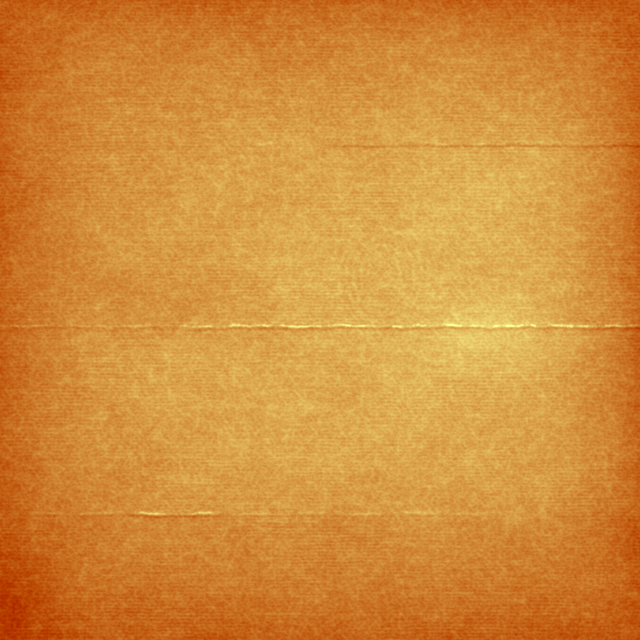
A three.js fragment shader for this texture:

```glsl
// Aged amber paper with a woven grain, three horizontal folds and a warm glow.
// One tone value gathers edge burn, glow, cellular mottling, threads and creases,
// and is then turned into colour by a single ochre ramp.
varying vec2 vUv;

const vec3 BURNT_ORANGE = vec3(0.75, 0.37, 0.10);
const vec3 PALE_GOLD = vec3(0.89, 0.75, 0.40);
const vec3 OCHRE_SHIFT = vec3(0.008, 0.0, -0.018);

vec2 hash2(vec2 cell) {
  vec3 q = fract(vec3(cell.xyx) * vec3(0.1031, 0.1030, 0.0973));
  q += dot(q, q.yzx + 33.33);
  return fract((q.xx + q.yz) * q.zy);
}

// Distance to the nearest scattered point, centred near zero.
float cellular(vec2 p) {
  vec2 cell = floor(p), f = fract(p);
  float nearest = 2.0;
  for (int j = -1; j <= 1; j++) {
    for (int i = -1; i <= 1; i++) {
      vec2 o = vec2(float(i), float(j));
      vec2 d = o + hash2(cell + o) - f;
      nearest = min(nearest, dot(d, d));
    }
  }
  return sqrt(nearest) - 0.5;
}

// Layered, rotated sines for soft stains and irregular edges.
float waves(vec2 p) {
  float sum = 0.0, amp = 0.5;
  for (int i = 0; i < 4; i++) {
    sum += amp * sin(p.x + 1.3 * sin(p.y)) * cos(p.y + 0.7 * sin(p.x));
    p = mat2(1.3, 1.5, -1.5, 1.3) * p + 2.1;
    amp *= 0.6;
  }
  return sum;
}

float bell(float d, float width) {
  return exp(-d * d / (width * width));
}

float blob(vec2 p, vec2 centre, vec2 size) {
  vec2 d = (p - centre) / size;
  return exp(-dot(d, d));
}

float span(float x, float from, float to, float soft) {
  return smoothstep(from - soft, from + soft, x)
       * (1.0 - smoothstep(to - soft, to + soft, x));
}

// Broken ragged ridge with a thin shadow just beneath it.
float crease(vec2 p, float height, float light, float shade) {
  float ragged = 0.0022 * waves(vec2(p.x * 42.0, height * 31.0))
               + 0.0014 * waves(vec2(p.x * 150.0, height * 57.0));
  float d = p.y - height - ragged;
  float wear = 0.25 + smoothstep(-0.4, 0.3, waves(vec2(p.x * 75.0, height * 17.0)));
  float flecks = 0.22 * light * smoothstep(0.1, 0.5, waves(p * vec2(160.0, 260.0)));
  return light * wear * bell(d, 0.0021) - shade * bell(d + 0.0045, 0.0027)
       + flecks * bell(d - 0.005, 0.009);
}

// Darkening towards the four borders.
float paperTone(vec2 p) {
  float sides = (1.0 - 0.80 * exp(-p.x / 0.12))
              * (1.0 - 0.82 * exp((p.x - 1.0) / 0.075));
  float ends = (1.0 - 0.78 * exp((p.y - 1.0) / 0.12))
             * (1.0 - 0.72 * exp(-p.y / 0.15));
  return -0.10 + 0.90 * sides * ends;
}

float glowTone(vec2 p) {
  return 0.28 * blob(p, vec2(0.79, 0.47), vec2(0.12, 0.055))
       + 0.14 * blob(p, vec2(0.77, 0.52), vec2(0.10, 0.05))
       + 0.19 * blob(p, vec2(0.74, 0.68), vec2(0.20, 0.17))
       + 0.12 * blob(p, vec2(0.66, 0.34), vec2(0.24, 0.14))
       + 0.10 * blob(p, vec2(0.48, 0.57), vec2(0.12, 0.12))
       + 0.08 * blob(p, vec2(0.30, 0.40), vec2(0.13, 0.10))
       - 0.10 * blob(p, vec2(0.26, 0.53), vec2(0.20, 0.06))
       - 0.30 * blob(p, vec2(0.02, 0.04), vec2(0.08, 0.09));
}

// Mottled curly fibres, broken horizontal threads and faint arched marks.
float grainTone(vec2 p) {
  vec2 bent = p + 0.006 * vec2(waves(p * 38.0), waves(p.yx * 43.0 + 4.0));
  float fibres = 0.20 * cellular(bent * vec2(85.0, 110.0))
               + 0.15 * cellular(bent * vec2(38.0, 52.0) + 9.0)
               + 0.26 * cellular(p * vec2(170.0, 220.0) + 5.0);
  float curls = 0.045 * sin(11.0 * waves(bent * 48.0 + 1.7));
  float patchy = 0.6 + 0.9 * waves(p * vec2(11.0, 17.0) + 3.0);
  float threads = 0.05 * patchy * sin(1130.0 * p.y + 1.5 * waves(p * 24.0));
  float twill = 0.02 * sin(640.0 * p.x + 520.0 * p.y);
  float streaks = 0.10 * cellular(p * vec2(11.0, 150.0));
  float radius = length((p - vec2(0.60, 0.57)) * vec2(1.0, 0.8));
  float arches = 0.05 * sin(560.0 * radius) * bell(radius - 0.05, 0.035);
  return fibres + curls + threads + twill + streaks + arches;
}

float foldTone(vec2 p) {
  float upperLight = 0.22 * span(p.x, 0.38, 0.43, 0.02) + 0.14 * span(p.x, 0.6, 1.0, 0.1);
  float upperShade = 0.03 + 0.26 * smoothstep(0.42, 0.62, p.x);
  float middleLight = 0.24 + 0.34 * smoothstep(0.28, 0.34, p.x);
  float middleShade = 0.14 + 0.16 * smoothstep(0.28, 0.34, p.x);
  float lowerLight = 0.22 * span(p.x, 0.03, 0.75, 0.05) + 0.40 * span(p.x, 0.22, 0.33, 0.02);
  float lowerShade = 0.06 + 0.28 * span(p.x, 0.19, 0.34, 0.04);
  float lowerPanel = -0.08 * (1.0 - smoothstep(0.17, 0.205, p.y));
  return crease(p, 0.776, upperLight, upperShade)
       + crease(p, 0.491, middleLight, middleShade)
       + crease(p, 0.198, lowerLight, lowerShade) + lowerPanel;
}

void main() {
  float stains = 0.08 * waves(vUv * 13.0) + 0.07 * waves(vUv * 31.0 + 7.0);
  float tone = paperTone(vUv) + glowTone(vUv) + stains
             + grainTone(vUv) + foldTone(vUv);
  vec3 colour = mix(BURNT_ORANGE, PALE_GOLD, tone) + OCHRE_SHIFT;
  gl_FragColor = vec4(clamp(colour, 0.0, 1.0), 1.0);
}
```
